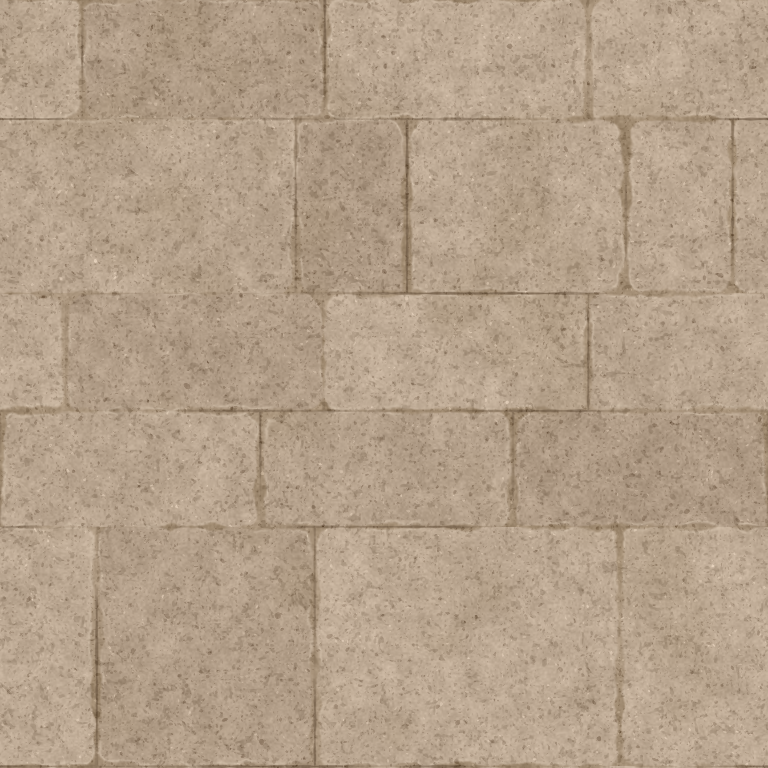
This texture is drawn by a WebGL 1 fragment shader. Its source:

```glsl
precision highp float;
// Weathered sandstone wall: five courses of worn blocks with sandy joints, tiling seamlessly.
uniform vec2 u_resolution;

#define STONE vec3(0.728, 0.650, 0.566)
#define MORTAR vec3(0.622, 0.538, 0.435)
#define STAIN vec3(0.640, 0.560, 0.455)
#define RIM vec3(0.800, 0.730, 0.645)
#define CRACK vec3(0.400, 0.320, 0.240)
#define JOINT_GAP vec2(0.0052, 0.0022)
#define TONE_STEP 0.040
#define EDGE_WOBBLE 0.015
#define GRAIN_DEPTH 0.17
#define GRIT_DEPTH 0.10

float hash(vec2 p) {
  vec3 q = fract(p.xyx * 0.1031);
  q += dot(q, q.yzx + 33.33);
  return fract((q.x + q.y) * q.z);
}

// Value noise with n cells across the tile
float noise(vec2 uv, float n) {
  vec2 p = uv * n, i = floor(p), f = fract(p);
  f = f * f * (3.0 - 2.0 * f);
  vec2 a = mod(i, n), b = mod(i + 1.0, n);
  return mix(mix(hash(a + n), hash(vec2(b.x, a.y) + n), f.x),
             mix(hash(vec2(a.x, b.y) + n), hash(b + n), f.x), f.y);
}

float fbm(vec2 uv, float n) {
  float sum = 0.0, weight = 0.533;
  for (int k = 0; k < 4; k++) {
    sum += weight * noise(uv, n);
    weight *= 0.5;
    n *= 2.0;
  }
  return sum;
}

// Scattered mineral grains: one possible ragged, tilted chip per cell
float grains(vec2 uv, float n, float density, float size, float px) {
  vec2 p = uv * n, cell = mod(floor(p), n) + n * 1.7;
  float pick = hash(cell), angle = 6.283 * hash(cell + 11.3);
  vec2 center = 0.3 + 0.4 * vec2(hash(cell + 23.7), hash(cell + 37.1));
  vec2 q = fract(p) - center;
  q = mat2(cos(angle), sin(angle), -sin(angle), cos(angle)) * q;
  q.y *= 1.0 + hash(cell + 51.9);
  float radius = size * (0.4 + 0.6 * hash(cell + 67.3));
  float blur = 0.6 * n * px;
  float ragged = length(q) + (noise(uv, n * 5.0) - 0.5) * size * 0.8;
  float mask = 1.0 - smoothstep(radius - blur, radius + blur, ragged);
  return mask * step(pick, density) * (0.35 + 0.65 * hash(cell + 79.1));
}

// Height span, vertical joints and block tones of the course at depth v from the top
void course(float v, out vec2 span, out vec4 joints, out vec4 tones) {
  if (v < 0.157) {
    span = vec2(0.0, 0.157);
    joints = vec4(0.107, 0.423, 0.766, 0.766);
    tones = vec4(-0.8, 0.4, 0.5, 0.5);
  } else if (v < 0.384) {
    span = vec2(0.157, 0.384);
    joints = vec4(0.385, 0.530, 0.815, 0.954);
    tones = vec4(-0.9, 0.2, 0.0, 0.2);
  } else if (v < 0.537) {
    span = vec2(0.384, 0.537);
    joints = vec4(0.085, 0.421, 0.766, 0.766);
    tones = vec4(-0.7, 0.5, 0.3, 0.3);
  } else if (v < 0.688) {
    span = vec2(0.537, 0.688);
    joints = vec4(0.0, 0.339, 0.668, 0.668);
    tones = vec4(0.1, -0.1, -1.0, -1.0);
  } else {
    span = vec2(0.688, 1.0);
    joints = vec4(0.126, 0.410, 0.807, 0.807);
    tones = vec4(-0.5, 0.3, 0.4, 0.4);
  }
}

void main() {
  vec2 uv = gl_FragCoord.xy / u_resolution;
  float px = 1.0 / min(u_resolution.x, u_resolution.y);
  float v = fract(1.002 - uv.y);
  vec2 span;
  vec4 joints, tones;
  course(v, span, joints, tones);

  // Nearest wrapped joint on each side, and the block it starts
  float left = 1.0, right = 1.0, tone = 0.0, start = 0.0;
  for (int k = 0; k < 4; k++) {
    float d = fract(uv.x - joints[k]);
    if (d < left) { left = d; tone = tones[k]; start = joints[k]; }
    right = min(right, fract(joints[k] - uv.x));
  }
  vec2 low = vec2(left, v - span.x), high = vec2(right, span.y - v);

  // Worn block outline: gap, corner radius and raggedness all drift
  float radius = mix(0.002, 0.030, noise(uv, 13.0));
  vec2 gap = JOINT_GAP * mix(0.3, 1.2, noise(uv, 6.0));
  vec2 q = 0.5 * abs(low - high) - 0.5 * (low + high) + gap + radius;
  float edge = length(max(q, 0.0)) + min(max(q.x, q.y), 0.0) - radius;
  edge += (fbm(uv, 36.0) - 0.5) * EDGE_WOBBLE;

  // Stone face: block tone, mottling and ochre stains
  vec2 face = uv + vec2(hash(vec2(start, span.x) * 91.0), hash(vec2(span.x, start) * 57.0));
  vec3 color = STONE + tone * TONE_STEP * vec3(0.95, 1.0, 1.0);
  color += (fbm(face, 9.0) - 0.5) * 0.05 + (fbm(face, 47.0) - 0.5) * 0.11;
  color = mix(color, STAIN, 0.35 * smoothstep(0.50, 0.80, fbm(face + 0.37, 8.0)));

  // Thin broken chipped rim, then soft mortar and the dark seam
  float rim = (edge + 0.0026) / 0.0017;
  color = mix(color, RIM, 0.6 * exp(-rim * rim) * smoothstep(0.35, 0.75, noise(uv, 41.0)));
  vec3 mortar = MORTAR + (fbm(uv, 70.0) - 0.5) * 0.13;
  float fill = mix(0.55, 0.95, smoothstep(0.3, 0.7, noise(uv, 11.0)));
  color = mix(color, mortar, fill * smoothstep(-0.0022, 0.0022, edge));
  float seam = min(min(low.x, low.y), min(high.x, high.y)) + 0.0016 * (noise(uv, 90.0) - 0.5);
  float seamMask = 1.0 - smoothstep(0.0003, 0.0012 + px, seam);
  color = mix(color, CRACK, 0.6 * seamMask * smoothstep(0.36, 0.68, fbm(uv, 7.0)));

  // Fine grit on a bent grid, with clustered dark specks
  vec2 bent = uv + 0.006 * (vec2(noise(uv, 43.0), noise(uv + 0.31, 43.0)) - 0.5);
  color += (noise(bent, 290.0) + noise(bent.yx, 417.0) - 1.0) * 0.5 * GRIT_DEPTH;
  float speck = 0.65 * noise(bent, 150.0) + 0.35 * noise(bent + 0.17, 330.0);
  color -= 0.075 * smoothstep(0.62, 0.80, speck);

  // Dark chips in three sizes and pale flecks
  float dark = 0.6 * grains(bent, 190.0, 0.34, 0.33, px) + 0.7 * grains(bent, 97.0, 0.24, 0.27, px)
             + 0.85 * grains(bent, 43.0, 0.13, 0.17, px);
  color -= GRAIN_DEPTH * dark * vec3(0.96, 1.0, 1.0);
  color += 0.10 * grains(bent, 131.0, 0.10, 0.28, px) + 0.13 * grains(bent, 37.0, 0.04, 0.11, px);
  gl_FragColor = vec4(clamp(color, 0.0, 1.0), 1.0);
}
```
